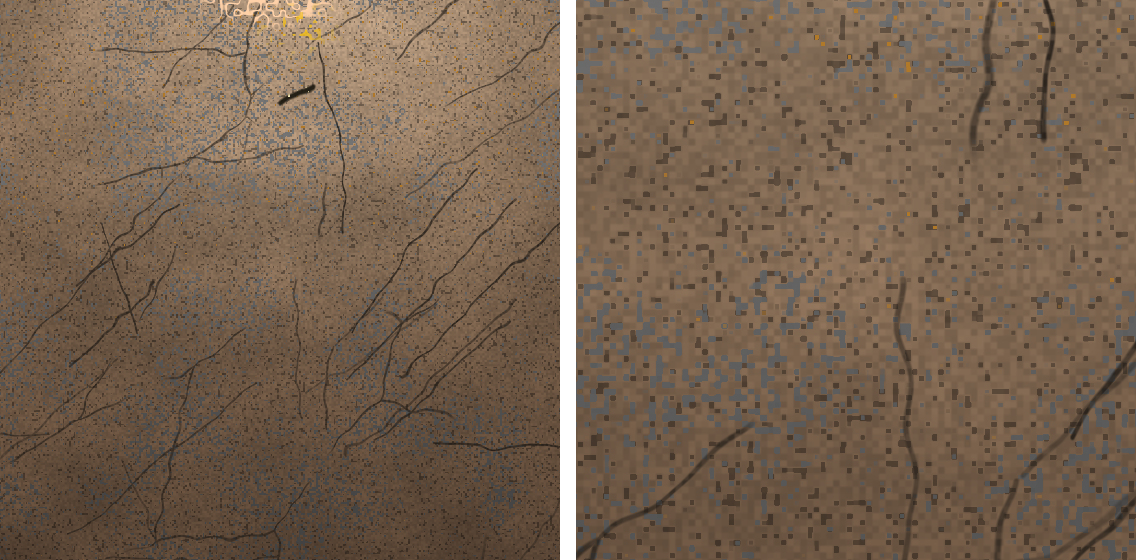
Left: the whole. Right: its middle third, enlarged.
A WebGL 2 fragment shader for this texture:

```glsl
#version 300 es
precision highp float;

uniform vec2 u_resolution;
out vec4 fragColor;

float hash(vec2 p) {
    vec3 q = fract(p.xyx * 0.1031);
    q += dot(q, q.yzx + 33.33);
    return fract((q.x + q.y) * q.z);
}

float lattice(vec2 p, vec2 blend) {
    vec2 i = floor(p);
    return mix(mix(hash(i), hash(i + vec2(1, 0)), blend.x),
               mix(hash(i + vec2(0, 1)), hash(i + vec2(1, 1)), blend.x), blend.y);
}

float noise(vec2 p) {
    return lattice(p, smoothstep(0.0, 1.0, fract(p)));
}

// Nearly square grains with softened borders
float grain(vec2 uv, float seed) {
    vec2 p = uv * 256.0 + seed;
    return lattice(p, smoothstep(0.25, 0.75, fract(p)));
}

float fbm(vec2 p) {
    float sum = 0.0, amp = 0.5;
    for (int i = 0; i < 4; i++) {
        sum += amp * noise(p);
        p = p * 2.03 + 17.0;
        amp *= 0.5;
    }
    return sum / 0.9375;
}

float segment(vec2 p, vec2 a, vec2 b) {
    vec2 ab = b - a;
    return length(p - a - ab * clamp(dot(p - a, ab) / dot(ab, ab), 0.0, 1.0));
}

// Distance to the border between the two nearest cells
float cellBorder(vec2 p) {
    vec2 base = floor(p), near1 = vec2(9), near2 = vec2(9);
    for (int y = -2; y <= 2; y++)
    for (int x = -2; x <= 2; x++) {
        vec2 c = base + vec2(x, y);
        vec2 r = c + vec2(hash(c + 40.0), hash(c + 83.0)) - p;
        if (dot(r, r) < dot(near1, near1)) { near2 = near1; near1 = r; }
        else if (dot(r, r) < dot(near2, near2)) near2 = r;
    }
    return dot(0.5 * (near1 + near2), normalize(near2 - near1));
}

float line(float d, float width) {
    return 1.0 - smoothstep(width * 0.35, width * 1.5, d);
}

float cracks(vec2 uv) {
    vec2 p = uv + 0.035 * (vec2(noise(uv * 7.0), noise(uv * 7.0 + 50.0)) - 0.5)
                + 0.012 * (vec2(noise(uv * 34.0), noise(uv * 34.0 + 90.0)) - 0.5);
    // Broken network, stretched along the rising diagonal
    vec2 q = vec2(p.x + p.y, p.y - p.x) * vec2(1.5, 2.6);
    float gaps = smoothstep(0.4, 0.56, noise(uv * 8.0 + 21.0));
    float ink = 0.75 * gaps * line(cellBorder(q + 5.0) / 3.0, 0.0019);
    // Long single cracks: diagonal, steep or level
    for (int i = 0; i < 24; i++) {
        float k = float(i);
        vec2 mid = vec2(hash(vec2(k, 3.0)), hash(vec2(k, 11.0)));
        float kind = fract(k * 0.618), spread = hash(vec2(k, 23.0)) - 0.5;
        float angle = kind < 0.6 ? 0.78 + 0.4 * spread
                    : kind < 0.82 ? 1.8 + 0.5 * spread : 0.15 * spread;
        vec2 reach = vec2(cos(angle), sin(angle)) * mix(0.06, 0.22, hash(vec2(k, 31.0)));
        float strength = mix(0.4, 0.95, hash(vec2(k, 47.0)));
        ink = max(ink, strength * line(segment(p, mid - reach, mid + reach), 0.0019));
    }
    return ink * mix(0.55, 1.0, grain(uv, 300.0));
}

void main() {
    vec2 uv = gl_FragCoord.xy / u_resolution;

    // Lamp glow over mottled brown stone
    vec2 away = (uv - vec2(0.56, 1.05)) * vec2(2.0, 2.3);
    float glow = exp(-dot(away, away));
    vec3 color = mix(vec3(0.34, 0.262, 0.2), vec3(0.47, 0.375, 0.29),
                     smoothstep(-0.1, 0.75, uv.y));
    color += glow * vec3(0.23, 0.22, 0.2);
    color *= 1.0 + 0.36 * (fbm(uv * vec2(6.0, 8.0)) - 0.5);

    // Fine grains: brown, grey-blue and ochre
    color *= 1.0 + 0.18 * (grain(uv, 0.0) - 0.5);
    color *= 1.0 - 0.32 * smoothstep(0.83, 0.88, grain(uv, 411.0));
    float patches = smoothstep(0.42, 0.7, fbm(uv * 9.0 + 30.0));
    float greyLimit = 0.94 - 0.27 * patches;
    vec3 grey = vec3(0.39, 0.4, 0.41) * mix(0.65, 1.1, smoothstep(0.0, 0.8, uv.y));
    color = mix(color, grey, 0.9 * smoothstep(greyLimit, greyLimit + 0.04, grain(uv, 733.0)));
    float ochreLimit = 0.995 - 0.045 * smoothstep(0.4, 1.0, uv.y);
    color = mix(color, vec3(0.69, 0.47, 0.16),
                smoothstep(ochreLimit, ochreLimit + 0.01, grain(uv, 927.0)));

    color = mix(color, vec3(0.13, 0.11, 0.09), cracks(uv));

    // Open fissure with bright glints
    float fissure = segment(uv + 0.008 * (noise(uv * 60.0) - 0.5), vec2(0.505, 0.82), vec2(0.56, 0.845));
    color = mix(color, vec3(0.09, 0.08, 0.05), 0.9 * line(fissure, 0.0045));
    color = mix(color, vec3(0.95, 0.9, 0.7), line(fissure, 0.005) * smoothstep(0.86, 0.9, grain(uv, 150.0)));

    // Pale curls and yellow flecks under the lamp
    vec2 top = (uv - vec2(0.48, 1.01)) * vec2(8.0, 17.0);
    float lit = exp(-dot(top, top));
    float curl = line(abs(noise(uv * 85.0) - 0.5), 0.09);
    color = mix(color, vec3(1.0, 0.82, 0.66), curl * smoothstep(0.15, 0.6, lit));
    vec2 side = (uv - vec2(0.53, 0.95)) * vec2(18.0, 28.0);
    float fleck = smoothstep(0.76, 0.82, noise(uv * 128.0 + 64.0)) * exp(-dot(side, side));
    color = mix(color, vec3(0.95, 0.75, 0.12), fleck);

    fragColor = vec4(color, 1.0);
}
```
